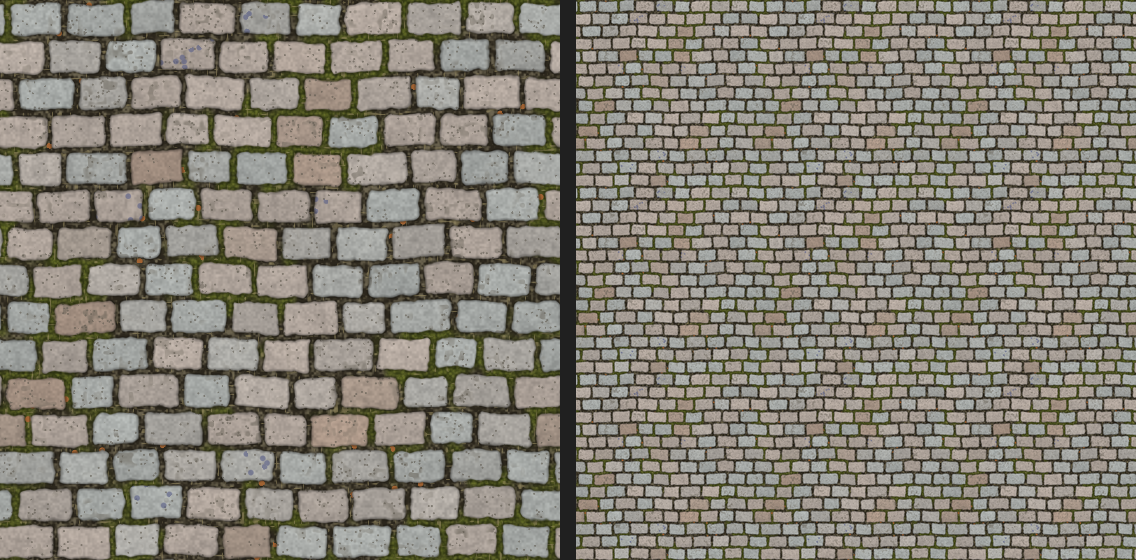
Left: one tile. Right: repeated 3 by 3.
Give the GLSL for this texture, as a WebGL 1 fragment shader.

```glsl
precision highp float;
uniform vec2 u_resolution;

const float TAU = 6.2831853;
const float COLS = 10.0;
const float ROWS = 15.0;
const float ROW_SHIFT = 7.0 / 15.0;  // bond offset, whole after all rows
const float JOINT_JITTER = 0.11;     // in stone widths
const float GAP = 0.062;             // half joint, in row heights
const float CORNER = 0.13;
const float ROUGHNESS = 0.075;
const float PIT_SIZE = 0.42;

const vec3 STONE_WARM = vec3(0.69, 0.645, 0.61);
const vec3 STONE_COOL = vec3(0.645, 0.66, 0.65);
const vec3 STONE_BROWN = vec3(0.64, 0.55, 0.485);
const vec3 STAIN = vec3(0.37, 0.35, 0.31);
const vec3 PAINT = vec3(0.36, 0.38, 0.53);
const vec3 SOIL_DARK = vec3(0.17, 0.15, 0.11);
const vec3 SOIL_LIGHT = vec3(0.42, 0.39, 0.31);
const vec3 MOSS_DARK = vec3(0.20, 0.23, 0.07);
const vec3 MOSS_LIGHT = vec3(0.41, 0.44, 0.16);
const vec3 STRAW = vec3(0.59, 0.54, 0.38);
const vec3 LEAF = vec3(0.63, 0.39, 0.20);

float hash(vec2 p) {
  vec3 q = fract(p.xyx * vec3(0.1031, 0.1030, 0.0973));
  q += dot(q, q.yzx + 33.33);
  return fract((q.x + q.y) * q.z);
}

// Value noise that wraps after n cells
float noise(vec2 uv, vec2 n) {
  vec2 p = uv * n, i = floor(p), f = p - i;
  f = f * f * (3.0 - 2.0 * f);
  vec2 a = mod(i, n), b = mod(i + 1.0, n);
  return mix(mix(hash(a), hash(vec2(b.x, a.y)), f.x),
             mix(hash(vec2(a.x, b.y)), hash(b), f.x), f.y);
}

// Wrapping cellular noise: distance to the nearest point, and its id
vec2 cells(vec2 uv, float n) {
  vec2 p = uv * n, i = floor(p), best = vec2(9.0, 0.0);
  for (int y = -1; y <= 1; y++) {
    for (int x = -1; x <= 1; x++) {
      vec2 cell = i + vec2(float(x), float(y));
      vec2 id = mod(cell, n);
      vec2 point = cell + vec2(hash(id + 17.3), hash(id + 71.9));
      float d = length(p - point);
      if (d < best.x) best = vec2(d, hash(id + 5.7));
    }
  }
  return best;
}

// Position of a vertical joint within its row
float joint(float k, float row) {
  return k + JOINT_JITTER * (2.0 * hash(vec2(mod(k, COLS), row) + 3.1) - 1.0);
}

float roundBox(vec2 p, vec2 size, float r) {
  vec2 q = abs(p) - size + r;
  return length(max(q, 0.0)) + min(max(q.x, q.y), 0.0) - r;
}

void main() {
  vec2 uv = gl_FragCoord.xy / u_resolution;
  float aa = ROWS / min(u_resolution.x, u_resolution.y);

  // Row and stone, with gently wavy courses
  float wave = sin(TAU * 2.0 * uv.x + 0.7) + 0.6 * sin(TAU * (5.0 * uv.x + uv.y) + 2.1);
  float y = uv.y * ROWS + 0.035 * wave;
  float row = mod(floor(y), ROWS);
  float u = uv.x * COLS + row * ROW_SHIFT + 0.25 * hash(vec2(row, 41.0));
  float k = floor(u + 0.5);
  float col = u < joint(k, row) ? k - 1.0 : k;
  float left = joint(col, row), right = joint(col + 1.0, row);
  vec2 id = vec2(mod(col, COLS), row);
  float r1 = hash(id + 11.0), r2 = hash(id + 23.0), r3 = hash(id + 37.0), r4 = hash(id + 53.0);

  // Stone outline in row heights, tilted and chipped
  float aspect = ROWS / COLS;
  vec2 p = vec2((u - 0.5 * (left + right)) * aspect, fract(y) - 0.5);
  vec2 size = vec2(0.5 * (right - left) * aspect, 0.5) - GAP - 0.025 * vec2(r1, r2);
  p += (r3 - 0.5) * 0.05 * vec2(-p.y, p.x) + vec2(0.0, 0.03 * (r4 - 0.5));
  p += ROUGHNESS * (vec2(noise(uv, vec2(58.0)), noise(uv + 0.37, vec2(58.0))) - 0.5);
  p += 0.4 * ROUGHNESS * (vec2(noise(uv, vec2(140.0)), noise(uv + 0.61, vec2(140.0))) - 0.5);
  float d = roundBox(p, size, CORNER * (0.7 + 0.6 * r2));

  // Shared noise
  float fine = noise(uv, vec2(240.0)), mid = noise(uv + 0.23, vec2(110.0));
  float broad = noise(uv + 0.51, vec2(36.0));
  float patches = 0.65 * noise(uv + 0.13, vec2(8.0)) + 0.35 * noise(uv, vec2(27.0));
  float moss = smoothstep(0.47, 0.66, patches);
  vec2 speck = cells(uv, 150.0), clump = cells(uv, 70.0);

  // Stone face: tint, grain, stains, pits, paint spots, worn edge
  vec3 stone = mix(STONE_WARM, STONE_COOL, smoothstep(0.2, 0.8, r1));
  stone = mix(stone, STONE_BROWN, 0.75 * smoothstep(0.93, 0.97, r4));
  stone *= 0.95 + 0.10 * r3;
  stone *= 1.0 + 0.13 * (fine - 0.5) + 0.10 * (mid - 0.5) + 0.09 * (broad - 0.5);
  float dirt = smoothstep(0.42, 0.8, broad) * (0.25 + 0.75 * r2);
  stone = mix(stone, STAIN, 0.55 * dirt * smoothstep(0.52, 0.8, mid));
  float pit = smoothstep(PIT_SIZE, 0.12, speck.x) * step(0.93 - 0.3 * dirt, speck.y);
  stone = mix(stone, STAIN, 0.6 * pit);
  float paint = smoothstep(0.45, 0.25, clump.x) * step(0.82, clump.y) * step(0.96, hash(id + 67.0));
  stone = mix(stone, PAINT, 0.65 * paint);
  stone *= mix(0.72, 1.0, smoothstep(0.0, 0.085, -d)) + 0.04 * p.y;

  // Joint: soil, moss, straw and stray leaves
  vec3 ground = mix(SOIL_DARK, SOIL_LIGHT, smoothstep(0.3, 0.9, 0.55 * fine + 0.45 * mid));
  vec3 mossColor = mix(MOSS_DARK, MOSS_LIGHT, 0.55 * fine + 0.45 * smoothstep(0.7, 0.1, speck.x));
  ground = mix(ground, mossColor, moss * (0.75 + 0.25 * mid));
  float fibre = max(noise(uv, vec2(70.0, 250.0)), noise(uv + 0.29, vec2(250.0, 70.0)));
  ground = mix(ground, STRAW, 0.6 * smoothstep(0.80, 0.95, fibre));
  ground = mix(ground, LEAF, smoothstep(0.45, 0.3, clump.x) * step(0.985, clump.y));
  ground *= mix(0.72, 1.0, smoothstep(0.0, 0.07, d));

  // Moss creeps a little over the stone edges
  float edge = d + 0.035 * moss * mid;
  float cover = smoothstep(aa, -aa, edge);
  gl_FragColor = vec4(mix(ground, stone, cover), 1.0);
}
```
